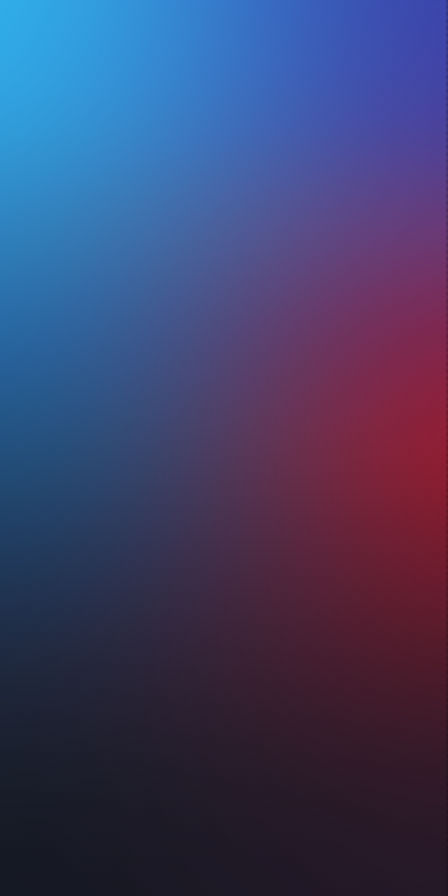
Write a Shadertoy shader that draws this background.

```glsl
// A soft mesh gradient: sky blue and indigo above, a crimson glow at right, near-black below.

const int STOPS = 9;

// Edge colours, evenly spaced from top to bottom
const vec3 LEFT_EDGE[STOPS] = vec3[STOPS](
    vec3(0.188, 0.675, 0.910), vec3(0.188, 0.625, 0.865), vec3(0.182, 0.515, 0.748),
    vec3(0.155, 0.402, 0.630), vec3(0.135, 0.314, 0.490), vec3(0.125, 0.225, 0.356),
    vec3(0.118, 0.156, 0.238), vec3(0.095, 0.115, 0.165), vec3(0.080, 0.095, 0.135));
const vec3 RIGHT_EDGE[STOPS] = vec3[STOPS](
    vec3(0.235, 0.272, 0.670), vec3(0.282, 0.262, 0.622), vec3(0.406, 0.226, 0.468),
    vec3(0.500, 0.152, 0.305), vec3(0.558, 0.118, 0.203), vec3(0.442, 0.110, 0.180),
    vec3(0.300, 0.104, 0.165), vec3(0.190, 0.100, 0.157), vec3(0.145, 0.094, 0.155));

const float EASE = 0.6;          // 0 = linear, 1 = smoothstep across the width
const float GLOW_LEVEL = 0.53;   // depth of the crimson glow, from the top
const float GLOW_SPREAD = 0.17;
const float GLOW_BIAS = 0.25;    // keeps the glow close to the right edge
const vec2 GRAIN_CELLS = vec2(256.0, 512.0);
const float GRAIN = 1.2 / 255.0;
const float RIM_WIDTH = 0.004;   // dotted dark rim on the right
const float RIM_DOTS = 128.0;
const float RIM_DARK = 0.22;

// Catmull-Rom curve through four neighbouring stops
vec3 curve(vec3 a, vec3 b, vec3 c, vec3 d, float t) {
    return b + 0.5 * t * (c - a + t * (2.0 * a - 5.0 * b + 4.0 * c - d
             + t * (3.0 * (b - c) + d - a)));
}

vec3 ramp(vec3 stops[STOPS], float depth) {
    float position = clamp(depth, 0.0, 1.0) * float(STOPS - 1);
    int i = min(int(position), STOPS - 2);
    return curve(stops[max(i - 1, 0)], stops[i], stops[i + 1],
                 stops[min(i + 2, STOPS - 1)], position - float(i));
}

// Alternating cells, -0.5 or 0.5
float checker(vec2 p) {
    vec2 cell = floor(p);
    return mod(cell.x + cell.y, 2.0) - 0.5;
}

void mainImage(out vec4 fragColor, in vec2 fragCoord) {
    vec2 uv = fragCoord / iResolution.xy;
    float depth = 1.0 - uv.y;

    // Horizontal blend, held back around the glow
    float glowOffset = (depth - GLOW_LEVEL) / GLOW_SPREAD;
    float bias = 1.0 + GLOW_BIAS * exp(-glowOffset * glowOffset);
    float across = mix(uv.x, smoothstep(0.0, 1.0, uv.x), EASE);
    across = pow(across, bias);

    vec3 color = mix(ramp(LEFT_EDGE, depth), ramp(RIGHT_EDGE, depth), across);

    // Diagonal grain
    color += checker(uv * GRAIN_CELLS) * GRAIN;

    // Dotted rim
    float aa = 0.5 / iResolution.x;
    float rim = smoothstep(1.0 - RIM_WIDTH - aa, 1.0 - RIM_WIDTH + aa, uv.x);
    float dots = 0.5 + 0.5 * cos(6.2832 * uv.y * RIM_DOTS);
    color *= 1.0 - RIM_DARK * rim * mix(0.5, 1.0, dots);

    fragColor = vec4(color, 1.0);
}
```
